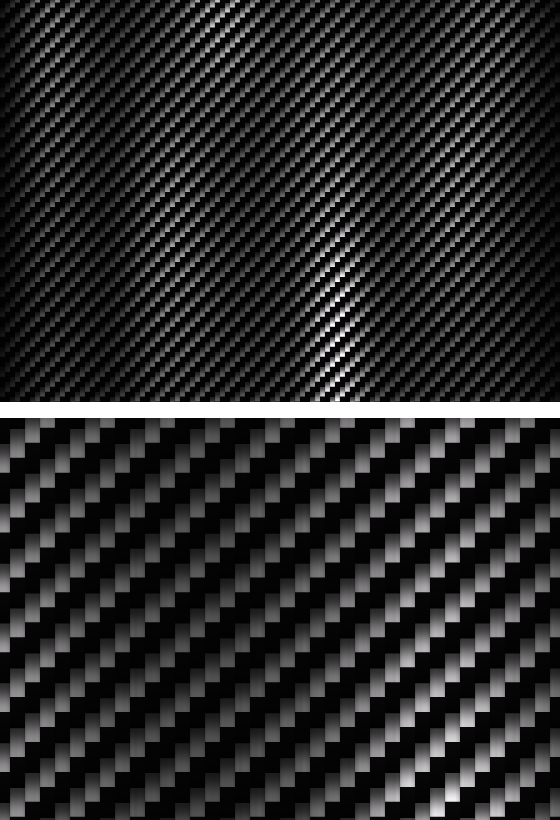
Top, the full canvas; bottom, a detail of the centre.
Reproduce this texture procedurally as a WebGL 2 fragment shader.

```glsl
#version 300 es
precision highp float;
// Carbon fibre in a 2/2 twill: narrow upright threads, each stepped a quarter
// repeat above its left neighbour, so lit segments climb in diagonal stairs.
// Soft elongated sheens light the cloth; box sampling smooths the edges.

uniform vec2 u_resolution;
out vec4 outColor;

const vec2 REPEATS = vec2(28.0, 20.15);    // twill repeats across and down
const float THREADS = 4.0;                 // threads in one repeat
const float PHASE = 0.73;                  // vertical start of the stairs
const float LIT_SHARE = 0.48;              // lit part of each repeat
const vec2 SEGMENT_RAMP = vec2(1.28, 0.38); // brightness at its bottom and top
const float SEAM_DEPTH = 0.22;             // darkening between threads
const float THREAD_WEAR = 0.12;            // variation between segments
const float FIBRE_GRAIN = 0.08;            // fine strands in each thread
const float BASE_LIGHT = 0.24;
const float GAP_LIGHT = 0.035;             // light left in the sunken weave
const float BLACK = 0.008;
const vec3 TINT = vec3(1.0, 0.985, 1.0);
const int SAMPLES = 4;

// Sheens: centre in xy, spread in zw, with a gain for each.
const int SHEENS = 7;
const vec4 SHEEN[SHEENS] = vec4[](
  vec4(0.09, 0.95, 0.05, 0.30), vec4(0.40, 1.00, 0.05, 0.16),
  vec4(0.31, 0.43, 0.05, 0.27), vec4(0.60, 0.14, 0.035, 0.23),
  vec4(0.59, 0.74, 0.06, 0.25), vec4(0.81, 0.55, 0.05, 0.22),
  vec4(0.89, 0.98, 0.06, 0.24));
const float GAIN[SHEENS] = float[](0.22, 0.40, 0.25, 0.58, 0.22, 0.28, 0.18);

float hash(vec2 p) {
  return fract(sin(dot(p, vec2(127.1, 311.7))) * 43758.5453);
}

// Broad light on the cloth, falling off at the left and right edges.
float clothLight(vec2 uv) {
  float light = BASE_LIGHT;
  for (int i = 0; i < SHEENS; i++) {
    vec2 d = (uv - SHEEN[i].xy) / SHEEN[i].zw;
    light += GAIN[i] * exp(-0.5 * dot(d, d));
  }
  // A dim valley beside the left sheen.
  float valley = exp(-pow((uv.x - 0.19) / 0.055, 2.0));
  light *= 1.0 - 0.35 * valley * (1.0 - 0.5 * uv.y);
  float edges = smoothstep(-0.03, 0.10, uv.x) * smoothstep(1.04, 0.88, uv.x);
  return light * mix(0.12, 1.0, edges);
}

// Brightness of the weave at one point.
float weave(vec2 uv) {
  float across = uv.x * REPEATS.x * THREADS;
  float thread = floor(across);
  float inThread = fract(across);
  float climb = uv.y * REPEATS.y - thread / THREADS + PHASE;
  float along = fract(climb) / LIT_SHARE;

  float seam = 1.0 - SEAM_DEPTH * pow(abs(2.0 * inThread - 1.0), 6.0);
  float wear = 1.0 + THREAD_WEAR * (hash(vec2(thread, floor(climb))) - 0.5);
  float strand = hash(vec2(floor(across * 4.0), 7.0)) - 0.5;
  float lit = mix(SEGMENT_RAMP.x, SEGMENT_RAMP.y, smoothstep(0.05, 1.0, along));
  float sunken = GAP_LIGHT * (along - 1.0);
  float surface = mix(lit, sunken, step(1.0, along));
  return surface * seam * wear * (1.0 + FIBRE_GRAIN * strand);
}

void main() {
  // Average the weave over the footprint of one fragment.
  float cover = 0.0;
  for (int j = 0; j < SAMPLES; j++) {
    for (int i = 0; i < SAMPLES; i++) {
      vec2 offset = (vec2(i, j) + 0.5) / float(SAMPLES) - 0.5;
      cover += weave((gl_FragCoord.xy + offset) / u_resolution);
    }
  }
  cover /= float(SAMPLES * SAMPLES);

  vec2 uv = gl_FragCoord.xy / u_resolution;
  float shade = BLACK + cover * clothLight(uv);
  outColor = vec4(clamp(shade * TINT, 0.0, 1.0), 1.0);
}
```
